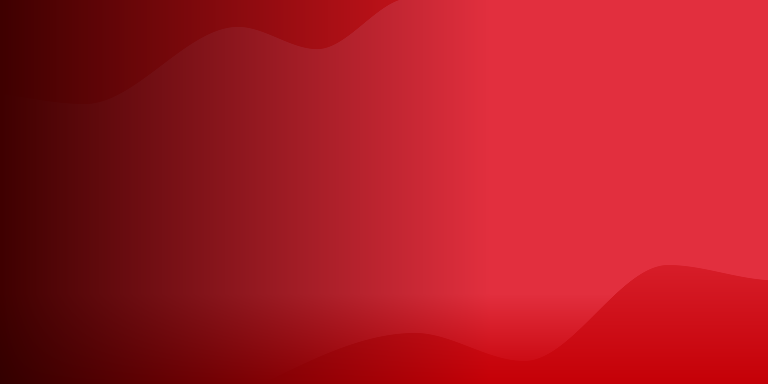
Reproduce this background procedurally as a WebGL 1 fragment shader.

```glsl
precision mediump float;

uniform vec2 u_resolution;

#define DARK vec3(0.245, 0.0, 0.0)
#define ROSE vec3(0.886, 0.184, 0.243)
#define CRIMSON vec3(0.860, 0.085, 0.120)
#define SHADOW vec3(0.200, 0.0, 0.0)
#define SCARLET vec3(0.770, 0.0, 0.025)
#define GRADIENT_END 1.276
#define FADE_HEIGHT 0.235
#define WAVE_FADE 2.0

// Smooth change of height between two neighbouring wave extremes
float bend(float x, vec2 a, vec2 b) {
  return (b.y - a.y) * smoothstep(a.x, b.x, x);
}

// Wave through five extremes
float wave(float x, vec2 a, vec2 b, vec2 c, vec2 d, vec2 e) {
  return a.y + bend(x, a, b) + bend(x, b, c) + bend(x, c, d) + bend(x, d, e);
}

// Coverage of the area below a height, softened over one pixel
float below(float y, float height) {
  float halfPixel = 0.5 / u_resolution.y;
  return 1.0 - smoothstep(-halfPixel, halfPixel, y - height);
}

void main() {
  vec2 p = gl_FragCoord.xy / u_resolution.y;
  p.x *= 2.0 * u_resolution.y / u_resolution.x;

  // Horizontal gradients shared by all layers
  float across = clamp(p.x / GRADIENT_END, 0.0, 1.0);
  vec3 body = mix(DARK, ROSE, across);
  vec3 upper = mix(DARK, CRIMSON, across);
  vec3 deep = mix(SHADOW, SCARLET, across);

  // Body with a deep glow rising from the lower edge
  float glow = clamp(1.0 - p.y / FADE_HEIGHT, 0.0, 1.0);
  vec3 color = mix(body, deep, glow);

  // Upper left wave
  float crest = wave(p.x, vec2(-0.1, 0.764), vec2(0.221, 0.729),
    vec2(0.620, 0.930), vec2(0.826, 0.872), vec2(1.068, 1.005));
  color = mix(upper, color, below(p.y, crest));

  // Lower right wave
  float swell = wave(p.x, vec2(0.299, -0.125), vec2(1.081, 0.133),
    vec2(1.365, 0.060), vec2(1.740, 0.310), vec2(2.02, 0.270));
  vec3 lower = mix(body, deep, clamp(1.0 - WAVE_FADE * p.y, 0.0, 1.0));
  color = mix(color, lower, below(p.y, swell));

  gl_FragColor = vec4(color, 1.0);
}
```
